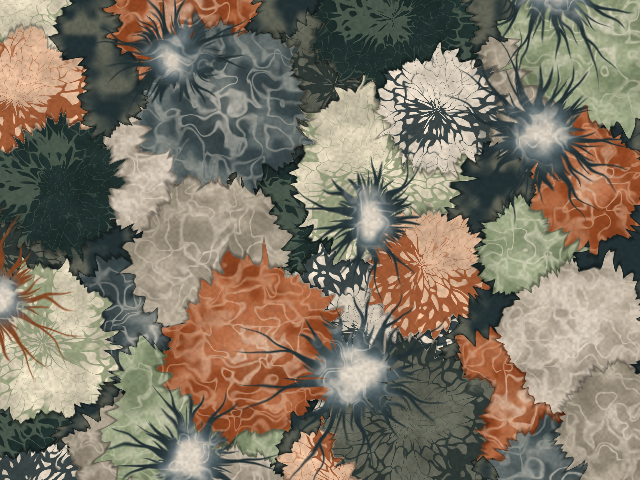
This pattern is drawn by a Shadertoy shader. Its source:

```glsl
// Overlapping ragged paint blots with crackled or laced skins, topped by
// ink splashes that throw forked tendrils. Blots are scattered by a
// low-discrepancy sequence; only the topmost one gets its skin computed.

#define BLOTS 34
#define SPLASHES 7
#define BLOT_SIZE 0.16
#define SPLASH_REACH 0.26
#define CELL_FREQ 31.0
#define LACE_FREQ 42.0
#define RAGGED 0.5
#define TENDRIL 0.0048
#define TAU 6.28319

// Even kinds are crackled into cells, odd kinds are covered with lace.
const vec3 GROUND[10] = vec3[10](
    vec3(.12, .18, .17), vec3(.58, .54, .47), vec3(.86, .81, .74), vec3(.57, .28, .14),
    vec3(.37, .38, .33), vec3(.23, .28, .29), vec3(.84, .80, .70), vec3(.50, .55, .42),
    vec3(.84, .69, .57), vec3(.69, .64, .57));
const vec3 VEIN[10] = vec3[10](
    vec3(.31, .36, .31), vec3(.81, .76, .69), vec3(.14, .19, .20), vec3(.85, .66, .53),
    vec3(.15, .19, .18), vec3(.66, .66, .62), vec3(.55, .59, .46), vec3(.79, .79, .68),
    vec3(.58, .30, .16), vec3(.87, .82, .76));
const vec3 CREAM = vec3(.86, .82, .76);
const vec3 SLATE = vec3(.36, .42, .44);
const vec3 INK = vec3(.14, .19, .20);
const vec3 RUST = vec3(.50, .27, .14);

float hash(vec2 p) { return fract(sin(dot(p, vec2(127.1, 311.7))) * 43758.5); }

float noise(vec2 p) {
    vec2 i = floor(p), f = fract(p);
    f = f * f * (3.0 - 2.0 * f);
    return mix(mix(hash(i), hash(i + vec2(1, 0)), f.x),
               mix(hash(i + vec2(0, 1)), hash(i + vec2(1, 1)), f.x), f.y);
}

float fbm(vec2 p) { return .62 * noise(p) + .38 * noise(p * 2.3 + 7.0); }

vec2 warp(vec2 p) { return vec2(noise(p), noise(p + 31.7)) - .5; }

// Gap between the two nearest cell centres: zero on a cell border.
float cellBorder(vec2 p) {
    vec2 cell = floor(p);
    float near = 9.0, next = 9.0;
    for (int k = 0; k < 9; k++) {
        vec2 c = cell + vec2(k % 3 - 1, k / 3 - 1);
        float h = hash(c), d = distance(p, c + vec2(h, fract(h * 37.0)));
        next = min(next, max(near, d));
        near = min(near, d);
    }
    return next - near;
}

// Wriggling threads along the mid level of warped noise.
float lace(vec2 p) {
    p += 1.6 * warp(p * .8);
    float fine = abs(noise(p) - .5), broad = abs(noise(p * .55 + 11.0) - .5);
    return max(1.0 - smoothstep(.02, .14, fine), .8 - .8 * smoothstep(.01, .09, broad));
}

vec2 scatter(int i, float aspect) {
    return (fract(.5 + float(i) * vec2(.7549, .5698)) * 1.16 - .08) * vec2(aspect, 1.0);
}

// Skin of one blot; d is the offset from its centre, rel the relative radius.
vec3 skin(int kind, vec2 d, float rel, float seed, float mottle, float thread) {
    vec3 vein = VEIN[kind], ground = GROUND[kind] * (.82 + .36 * mottle);
    if (kind % 2 == 0) {
        vec2 q = d / max(length(d), 1e-4) * 2.5 + d * CELL_FREQ;
        q += .9 * warp(q * 1.3 + seed);
        float thick = mix(.0, .42, smoothstep(.3, .7, noise(d * 13.0 + seed)));
        float gap = cellBorder(q + seed);
        return mix(ground, vein, .88 - .88 * smoothstep(thick - .07, thick + .09, gap));
    }
    float pale = .3 * smoothstep(.45, .7, mottle) + .35 * (1.0 - smoothstep(.0, .5, rel));
    ground = mix(ground, vein, pale);
    return mix(ground, mix(vein, CREAM, .5 - .5 * rel), thread * (.85 - .45 * rel));
}

// Tapered forked tendrils that merge into a solid core.
float tendrils(vec2 d, float count, float reach, float seed, float aa) {
    float r = length(d), turn = (atan(d.y, d.x) / TAU + .5) * count;
    float k = hash(vec2(mod(floor(turn), count), seed));
    float len = reach * (.4 + .6 * k);
    float side = abs(fract(turn) - .5 + .4 * (k - .5)) * TAU / count * r;
    side = abs(side - .25 * max(r - .55 * len, 0.0));
    float width = TENDRIL * (1.0 - r / len) + .034 * exp(-r / (.16 * reach));
    return (1.0 - smoothstep(-aa, aa, side - width)) * (1.0 - smoothstep(.88 * len, len, r));
}

void mainImage(out vec4 fragColor, in vec2 fragCoord) {
    vec2 p = fragCoord / iResolution.y;
    float aspect = iResolution.x / iResolution.y, aa = 1.2 / iResolution.y;
    vec2 bent = p + .022 * warp(p * 24.0);
    float mottle = fbm(p * 18.0), thread = lace(p * LACE_FREQ);

    // Find the topmost blot, the one below it and the shadow cast from above
    int top = -1, under = 0;
    float rel = 0.0, inset = 0.0, shade = 1.0;
    for (int i = 0; i < BLOTS; i++) {
        float seed = float(i) * 3.7 + 2.0;
        vec2 d = bent - scatter(i, aspect);
        float r = length(d), size = BLOT_SIZE * (.72 + .56 * hash(vec2(seed, 4.0)));
        if (r > 1.35 * size) continue;
        vec2 dir = d / max(r, 1e-4);
        float drips = noise(dir * 12.0 + seed);
        float edge = size * (.72 + RAGGED * (.5 * noise(dir * 2.5 + seed)
                   + .5 * drips * drips + .22 * noise(dir * 27.0 - seed)));
        if (r < edge) {
            under = max(top, 0);
            top = i;
            rel = r / edge;
            inset = edge - r;
            shade = 1.0;
        } else shade *= .65 + .35 * smoothstep(.0, .012, r - edge);
    }

    // Dark ground or blot skin, softened along the rim
    vec3 col = mix(INK, GROUND[4], smoothstep(.4, .7, mottle));
    if (top >= 0) {
        vec3 paint = skin(top % 10, p - scatter(top, aspect), rel, float(top) * 3.7,
                          mottle, thread);
        col = mix(GROUND[under % 10] * .7, paint, smoothstep(.0, 2.0 * aa, inset));
    }
    col *= shade;

    // Splashes: pale laced core, slate body, dark tips
    for (int i = 0; i < SPLASHES; i++) {
        float seed = float(i) * 5.3 + 1.0;
        vec2 d = bent - scatter(i + 60, aspect);
        float r = length(d), reach = SPLASH_REACH * (.7 + .5 * hash(vec2(seed, 9.0)));
        if (r > reach) continue;
        float mask = max(tendrils(d, 13.0, reach, seed, aa),
                         tendrils(d, 25.0, .62 * reach, seed + 40.0, aa));
        float tone = r / reach + .3 * (mottle - .5);
        vec3 paint = mix(SLATE, i % 4 == 3 ? RUST : INK, smoothstep(.15, .42, tone));
        paint = mix(CREAM, paint, smoothstep(.04, .24, tone));
        paint = mix(paint, CREAM, .6 * thread * (1.0 - smoothstep(.1, .4, tone)));
        col = mix(col, paint, mask);
    }

    // Paint grain
    col *= .93 + .14 * noise(p * 190.0);
    fragColor = vec4(clamp(col, 0.0, 1.0), 1.0);
}
```
